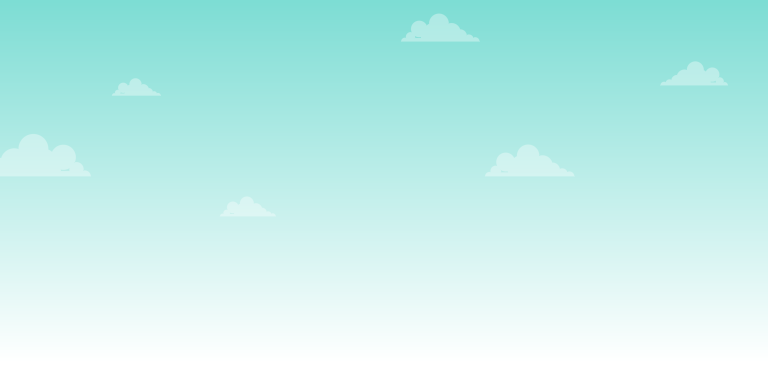
Give the GLSL for this background, as a Shadertoy shader.

```glsl
// A mint sky fading to white, with six pale flat-based clouds.

const vec3 SKY_TOP = vec3(0.488, 0.865, 0.830);
const vec3 SKY_LOW = vec3(1.0);
const float FADE_END = 0.925;     // depth below the top where the sky turns white
const vec3 CLOUD_COLOR = vec3(1.0);
const float CLOUD_ALPHA = 0.36;

// Clouds: centre x (share of width), base y, width (shares of height), facing
const int CLOUD_COUNT = 6;
const vec4 CLOUDS[CLOUD_COUNT] = vec4[](
    vec4(0.5736, 0.894, 0.201,  1.0),
    vec4(0.9036, 0.782, 0.173, -1.0),
    vec4(0.1777, 0.756, 0.125,  1.0),
    vec4(0.0404, 0.550, 0.305, -1.0),
    vec4(0.6900, 0.550, 0.229,  1.0),
    vec4(0.3229, 0.448, 0.143,  1.0));

// Puffs of a cloud of unit width: centre x, centre y, radius
const int PUFF_COUNT = 8;
const vec3 PUFFS[PUFF_COUNT] = vec3[](
    vec3(0.05, 0.00, 0.050),
    vec3(0.12, 0.06, 0.060),
    vec3(0.23, 0.16, 0.105),
    vec3(0.45, 0.05, 0.200),
    vec3(0.48, 0.23, 0.125),
    vec3(0.64, 0.12, 0.115),
    vec3(0.75, 0.07, 0.085),
    vec3(0.86, 0.03, 0.060));

float boxDistance(vec2 p, vec2 halfSize) {
    vec2 d = abs(p) - halfSize;
    return length(max(d, 0.0)) + min(max(d.x, d.y), 0.0);
}

// Signed distance to a cloud spanning x = 0..1 with its base on y = 0
float cloudDistance(vec2 p) {
    float d = boxDistance(p - vec2(0.5, 0.0), vec2(0.44, 0.045));
    d = min(d, length(p - vec2(0.94, 0.0)) - 0.055);
    for (int i = 0; i < PUFF_COUNT; i++) {
        d = min(d, length(p - PUFFS[i].xy) - PUFFS[i].z);
    }
    return max(d, -p.y);
}

void mainImage(out vec4 fragColor, in vec2 fragCoord) {
    vec2 p = fragCoord / iResolution.y;
    float aspect = iResolution.x / iResolution.y;
    float pixel = 1.0 / iResolution.y;

    // Sky
    float fade = clamp((1.0 - p.y) / FADE_END, 0.0, 1.0);
    vec3 color = mix(SKY_TOP, SKY_LOW, fade);

    // Clouds
    for (int i = 0; i < CLOUD_COUNT; i++) {
        vec4 cloud = CLOUDS[i];
        vec2 local = (p - vec2(cloud.x * aspect, cloud.y)) / cloud.z;
        local.x = local.x * cloud.w + 0.5;
        float d = cloudDistance(local) * cloud.z;
        float cover = 1.0 - smoothstep(-0.7 * pixel, 0.7 * pixel, d);
        color = mix(color, CLOUD_COLOR, CLOUD_ALPHA * cover);
    }

    fragColor = vec4(color, 1.0);
}
```
